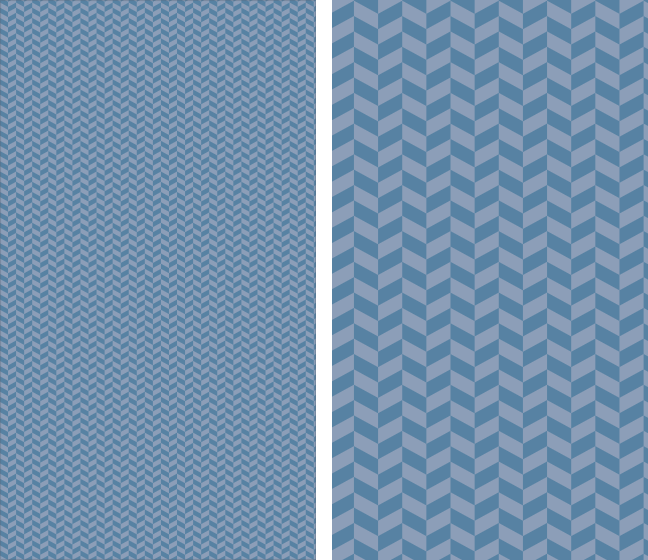
Left, the full canvas; right, a detail of the centre.
Give the GLSL for this pattern, as a WebGL 1 fragment shader.

```glsl
precision highp float;
// Two-tone blue herringbone: narrow columns of slanted stripes whose slope
// mirrors and whose colours swap from column to column, with a thin dark rim.
// Lengths are fractions of the canvas width, measured from the top left.

uniform vec2 u_resolution;

const vec3 DEEP_BLUE = vec3(0.34, 0.51, 0.64);
const vec3 PALE_BLUE = vec3(0.55, 0.62, 0.72);
const vec3 RIM_GREY = vec3(0.34, 0.39, 0.46);

const float COLUMN_WIDTH = 11.0 / 432.0;
const float STRIPE_PERIOD = 14.0 / 432.0;
const float STRIPE_RISE = 6.0 / 432.0;
const float RIM_WIDTH = 1.0 / 288.0;
const float RIM_OPACITY = 0.34;

// Antialiased step across one pixel, from a signed distance.
float coverage(float signedDistance, float pixel) {
  return clamp(signedDistance / pixel + 0.5, 0.0, 1.0);
}

// Amount of pale blue at p, using the slope and phase of the given column.
float slantedStripes(vec2 p, float column, float pixel) {
  float parity = mod(column, 2.0);
  float across = p.x / COLUMN_WIDTH - column;
  float drop = STRIPE_RISE * mix(across, 1.0 - across, parity);
  float phase = fract((p.y - drop) / STRIPE_PERIOD + 0.5 * parity);
  float signedDistance = (0.25 - abs(phase - 0.5)) * STRIPE_PERIOD;
  float slope = STRIPE_RISE / COLUMN_WIDTH;
  return coverage(signedDistance / sqrt(1.0 + slope * slope), pixel);
}

// Blends the two columns that meet at the nearest seam.
float herringbone(vec2 p, float pixel) {
  float seam = floor(p.x / COLUMN_WIDTH + 0.5);
  float left = slantedStripes(p, seam - 1.0, pixel);
  float right = slantedStripes(p, seam, pixel);
  return mix(left, right, coverage(p.x - seam * COLUMN_WIDTH, pixel));
}

// One inside the narrow band along the canvas edges.
float rim(vec2 p, vec2 size, float pixel) {
  vec2 inset = min(p, size - p);
  return coverage(RIM_WIDTH - min(inset.x, inset.y), pixel);
}

void main() {
  float pixel = 1.0 / u_resolution.x;
  vec2 size = u_resolution * pixel;
  vec2 p = gl_FragCoord.xy * pixel;
  p.y = size.y - p.y;

  vec3 color = mix(DEEP_BLUE, PALE_BLUE, herringbone(p, pixel));
  color = mix(color, RIM_GREY, RIM_OPACITY * rim(p, size, pixel));
  gl_FragColor = vec4(color, 1.0);
}
```
